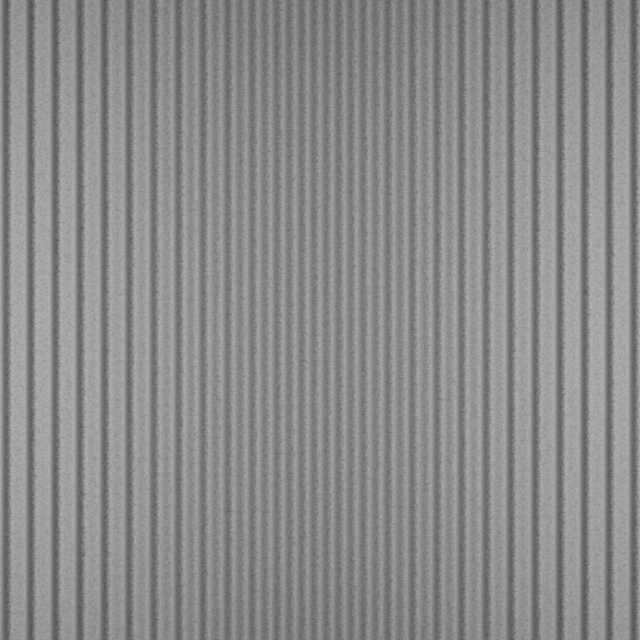
Give the GLSL for this texture, as a WebGL 1 fragment shader.

```glsl
precision highp float;

uniform vec2 u_resolution;

#define RIBS 26.0
#define GRAIN_CELLS 250.0
#define MOTTLE_CELLS 120.0
#define GRAIN_STRENGTH 0.10
#define EDGE_ROUGHNESS 0.05
#define LIT_CENTRE 0.62
#define LIT_SIDE 0.66
#define GROOVE_CENTRE 0.145
#define GROOVE_SIDE 0.26
#define FALLOFF 0.45
#define SHADOW_TINT vec3(0.995, 0.998, 1.014)

const float TAU = 6.2831853;

vec2 hash2(vec2 p) {
    vec3 q = fract(p.xyx * vec3(0.1031, 0.1030, 0.0973));
    q += dot(q, q.yzx + 33.33);
    return fract((q.xx + q.yz) * q.zy);
}

// Distance to the nearest jittered point, centred on zero
float cellGrain(vec2 p) {
    vec2 cell = floor(p);
    vec2 local = p - cell;
    float nearest = 2.0;
    for (int j = -1; j <= 1; j++) {
        for (int i = -1; i <= 1; i++) {
            vec2 offset = vec2(float(i), float(j));
            vec2 delta = offset + hash2(cell + offset) - local;
            nearest = min(nearest, dot(delta, delta));
        }
    }
    return 0.47 - sqrt(nearest);
}

void main() {
    vec2 uv = gl_FragCoord.xy / u_resolution;

    // Fine roughness of the metal
    float grain = 0.7 * cellGrain(uv * GRAIN_CELLS)
                + 0.4 * cellGrain(uv * MOTTLE_CELLS + 17.0);

    // Slope of the corrugation, signed by the side it faces
    float slope = sin(TAU * (uv.x * RIBS + EDGE_ROUGHNESS * grain));
    float side = 2.0 * uv.x - 1.0;
    float spread = smoothstep(0.0, 0.9, abs(side));

    // A central light shades both flanks in the middle, only outer flanks at the sides
    float outward = -slope * sign(side);
    float outerFlank = pow(max(outward, 0.0), 1.5);
    float innerFlank = pow(max(-outward, 0.0), 1.5);
    float tone = mix(LIT_CENTRE, LIT_SIDE, spread)
               - mix(GROOVE_CENTRE, GROOVE_SIDE, spread) * outerFlank
               - mix(GROOVE_CENTRE, 0.02, spread) * innerFlank;

    // Light fades toward the top and bottom
    float height = uv.y - 0.48;
    tone *= 1.0 - FALLOFF * height * height;
    tone += GRAIN_STRENGTH * grain;

    vec3 tint = mix(SHADOW_TINT, vec3(1.0), smoothstep(0.45, 0.62, tone));
    gl_FragColor = vec4(tone * tint, 1.0);
}
```
